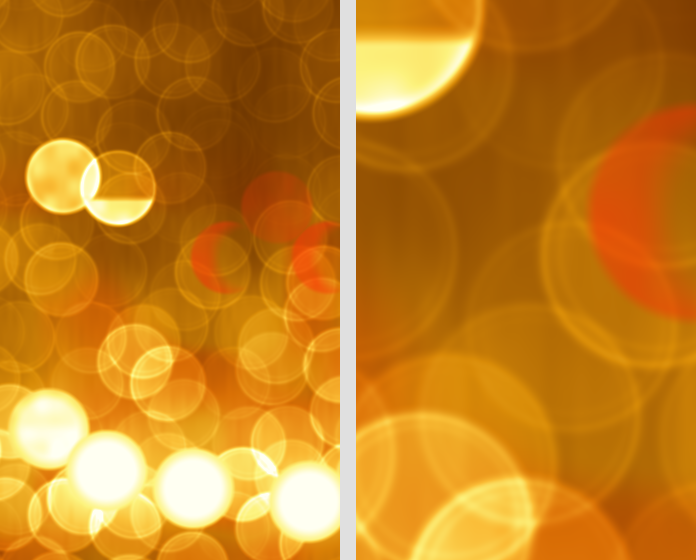
Left, the full canvas; right, a detail of the centre.
Give the GLSL for this background, as a Shadertoy shader.

```glsl
float hash(vec2 p) {
    return fract(sin(dot(p, vec2(127.1, 311.7))) * 43758.5);
}

float noise(vec2 p) {
    vec2 i = floor(p), f = fract(p);
    f = f * f * (3.0 - 2.0 * f);
    return mix(mix(hash(i), hash(i + vec2(1, 0)), f.x),
               mix(hash(i + vec2(0, 1)), hash(i + vec2(1, 1)), f.x), f.y);
}

float disc(vec2 q, float radius) {
    return 1.0 - smoothstep(-0.005, 0.005, length(q) - radius);
}

float ring(vec2 q, float radius, float width) {
    float d = (length(q) - radius) / width;
    return exp(-d * d);
}

// Brown to amber to cream, by light level
vec3 goldRamp(float t) {
    vec3 c = mix(vec3(0.40, 0.19, 0.0), vec3(0.58, 0.32, 0.01), clamp(t / 0.2, 0.0, 1.0));
    c = mix(c, vec3(0.85, 0.55, 0.03), clamp((t - 0.2) / 0.25, 0.0, 1.0));
    c = mix(c, vec3(0.98, 0.76, 0.22), clamp((t - 0.45) / 0.25, 0.0, 1.0));
    c = mix(c, vec3(0.99, 0.95, 0.49), clamp((t - 0.7) / 0.15, 0.0, 1.0));
    return mix(c, vec3(1.0, 1.0, 0.95), clamp((t - 0.85) / 0.15, 0.0, 1.0));
}

// Overlapping translucent discs on a jittered grid
float bokehField(vec2 p) {
    float sum = 0.0;
    vec2 cell = floor(p / 0.092);
    for (int y = -1; y <= 1; y++)
    for (int x = -1; x <= 1; x++) {
        vec2 id = cell + vec2(x, y);
        vec2 center = (id + 0.1 + 0.8 * vec2(hash(id), hash(id + 37.0))) * 0.092;
        vec2 q = p - center;
        float power = hash(id + 71.0);
        float low = 1.0 - smoothstep(0.2, 0.75, center.y);
        float radius = 0.064 + 0.005 * hash(id + 13.0);
        float sweep = 0.65 + 0.35 * sin(atan(q.y, q.x + 1e-5) + 6.28 * power);
        float rim = ring(q, radius - 0.003, 0.003)
                  + 0.4 * ring(q - 0.002 * sweep, radius - 0.011, 0.003);
        sum += disc(q, radius) * (0.05 + 0.14 * low) * power;
        sum += rim * sweep * (0.07 + 0.015 * low) * (0.3 + 0.8 * power);
    }
    return sum;
}

void mainImage(out vec4 fragColor, in vec2 fragCoord) {
    vec2 p = fragCoord / iResolution.y;

    // Backdrop light: dim top, warm band near the bottom
    float band = (p.y - 0.2) / 0.13;
    float light = 0.10 + 0.22 * (1.0 - smoothstep(0.3, 0.85, p.y));
    light += 0.15 * exp(-band * band);
    light += 0.17 * (1.0 - smoothstep(0.0, 0.35, p.x)) * smoothstep(0.4, 0.8, p.y);
    light += 0.16 * (noise(p * 9.0) - 0.5) + 0.03 * (noise(p * vec2(110, 25)) - 0.5);
    light += bokehField(p);

    // Orange patches and red crescents
    float heat = smoothstep(0.45, 0.85, noise(p * vec2(11, 9) + 4.0));
    heat *= 0.8 * (1.0 - smoothstep(0.55, 0.8, p.y));
    heat = max(heat, (1.0 - smoothstep(0.01, 0.1, p.y)) * noise(p * 12.0 + 20.0));
    float red = 0.0;
    for (int i = 0; i < 3; i++) {
        float odd = float(i % 2);
        vec2 q = p - vec2(0.405 + 0.09 * float(i), 0.54 + 0.09 * odd);
        float cut = 1.0 - smoothstep(-0.02, 0.012, length(q - vec2(0.04, 0.0)) - 0.067);
        float streak = 0.6 + 0.4 * noise(p * vec2(60, 30));
        red = max(red, disc(q, 0.064) * mix(1.0 - cut, 0.55, odd) * streak);
    }

    // Yellow disc and its half-lit neighbour
    for (int i = 0; i < 2; i++) {
        float k = float(i);
        vec2 q = p - vec2(0.113 + 0.098 * k, 0.685 - 0.021 * k);
        float lit = mix(1.0, 1.0 - smoothstep(-0.026, -0.010, q.y), k);
        float level = 0.67 + 0.13 * k + 0.16 * noise(p * vec2(45, 30));
        level += 0.10 * ring(q, 0.063, 0.005);
        float mask = disc(q, 0.067);
        light += 0.16 * mask * (1.0 - lit) + 0.15 * ring(q, 0.065, 0.003) * (1.0 - lit);
        light = mix(light, level, mask * lit);
        red *= 1.0 - mask * lit;
    }

    // Descending row of overexposed discs with a soft halo
    for (int i = 0; i < 4; i++) {
        float k = float(i);
        vec2 center = vec2(0.087 + 0.155 * k - 0.06 * sin(1.047 * k),
                           0.234 - 0.13 * sqrt(k / 3.0));
        vec2 q = p - center;
        float d = length(q) - 0.072;
        float mask = 1.0 - smoothstep(-0.005, 0.005, d);
        light += 0.07 * exp(-max(d, 0.0) / 0.02);
        float mottle = 0.08 * noise(p * 40.0) * step(k, 0.5);
        light = mix(light, 1.0 - mottle - 0.14 * smoothstep(-0.025, 0.0, d), mask);
        heat *= 1.0 - mask;
    }

    vec3 color = goldRamp(light);
    vec2 cooling = vec2(0.28, 0.5) * heat * (1.0 - smoothstep(0.45, 0.8, light));
    color.gb *= 1.0 - cooling;
    color = mix(color, vec3(0.96, 0.26, 0.03) * (0.85 + 0.3 * light), 0.75 * red);
    fragColor = vec4(color, 1.0);
}
```
